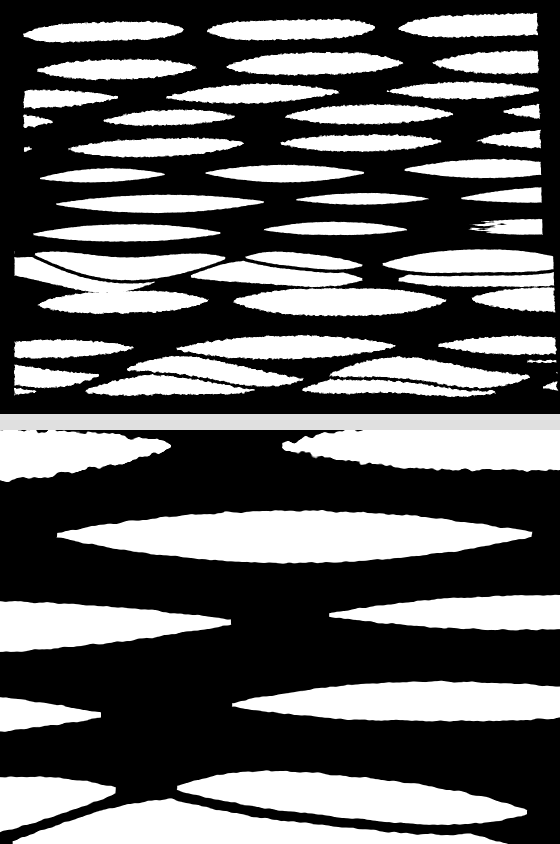
Top: the whole. Bottom: its middle third, enlarged.
Reproduce this pattern procedurally as a WebGL 1 fragment shader.

```glsl
precision highp float;
// Rows of white, hand-cut lens strokes on black, like a woodblock texture.
// Each row is divided by three gaps; a loop fits a lens into every span between
// them. Gradient noise roughens the edges, and some rows ride on a wave.

uniform vec2 u_resolution;

const vec2 SHEET = vec2(768.0, 567.0);   // canvas size in design units, y down
const vec3 INK = vec3(0.0);
const vec3 PAPER = vec3(1.0);
const float OUTER_SPAN = 290.0;          // span length beyond the outer gaps
const float BASE_LENGTH = 240.0;         // lens length that has nominal thickness
const float BLUNT = 1.1;                 // above 1 squares off the tips
const float BELLY = 4.0;                 // random sag of each lens
const float TILT = 4.0;                  // random tilt of each lens
const float CRACK = 4.5;                 // black line between paired rows
const float BLOCK_SPLIT = 335.0;         // boundary of upper and lower blocks
const float UPPER_SLOPE = 0.019;
const float LOWER_SLOPE = 0.008;
const float ROUGH_MIN = 0.7;
const float ROUGH_MAX = 2.3;
const float TAU = 6.2831853;

float hash(vec2 p) {
  vec3 q = fract(vec3(p.xyx) * 0.1031);
  q += dot(q, q.yzx + 33.33);
  return fract((q.x + q.y) * q.z);
}

float cornerSlope(vec2 cell, vec2 offset) {
  float a = TAU * hash(cell);
  return dot(vec2(cos(a), sin(a)), offset);
}

float gradientNoise(vec2 p) {
  vec2 i = floor(p), f = fract(p);
  vec2 u = f * f * f * (f * (f * 6.0 - 15.0) + 10.0);
  vec2 e = vec2(1.0, 0.0);
  float low = mix(cornerSlope(i, f), cornerSlope(i + e, f - e), u.x);
  float high = mix(cornerSlope(i + e.yx, f - e.yx), cornerSlope(i + 1.0, f - 1.0), u.x);
  return mix(low, high, u.y);
}

// Distance to a lens between two x positions; power sets how full it is.
float lens(vec2 p, float y, float thick, float left, float right, float power) {
  float halfLength = 0.5 * (right - left);
  float x = p.x - 0.5 * (left + right);
  float t = x / halfLength;
  float a = min(abs(t), 1.2);
  float h = thick * 2.0 * halfLength / BASE_LENGTH;
  vec2 seed = floor(vec2(left, y));
  float sag = BELLY * (hash(seed) - 0.5) * (1.0 - a * a);
  float tilt = TILT * (hash(seed + 17.0) - 0.5) * clamp(t, -1.2, 1.2);
  float slope = h * power * pow(a, power - 1.0) / halfLength;
  float d = abs(p.y - y - sag - tilt) - h * (BLUNT - pow(a, power));
  return max(d / sqrt(1.0 + slope * slope), abs(x) - halfLength);
}

// One row of lenses separated by gaps centred on the three cuts.
float row(vec2 p, float y, float thick, float gap, float power, vec3 cuts) {
  float d = 1000.0;
  float left = cuts.x - OUTER_SPAN;
  for (int k = 0; k < 4; k++) {
    float right = k == 0 ? cuts.x : k == 1 ? cuts.y : k == 2 ? cuts.z : cuts.z + OUTER_SPAN;
    d = min(d, lens(p, y, thick, left + 0.5 * gap, right - 0.5 * gap, power));
    left = right;
  }
  return d;
}

vec2 wave(vec2 p, float height, float crest, float period, float fade) {
  return p - vec2(0.0, height * exp(-fade * p.x) * cos(TAU * (p.x - crest) / period));
}

float upperBlock(vec2 p) {
  vec2 q = p + vec2(0.0, UPPER_SLOPE * (p.x - 384.0));
  float d = row(q, 40.0, 12.5, 32.0, 5.0, vec3(16.0, 268.0, 531.0));
  d = min(d, row(q, 90.0, 13.5, 42.0, 3.0, vec3(31.0, 290.0, 573.0)));
  d = min(d, row(q, 129.0, 12.0, 66.0, 2.0, vec3(195.0, 498.0, 775.0)));
  d = min(d, row(q, 160.0, 12.5, 70.0, 2.5, vec3(107.0, 357.0, 656.0)));
  d = min(d, row(q, 197.0, 11.0, 50.0, 2.8, vec3(69.0, 360.0, 630.0)));
  d = min(d, row(q, 237.0, 12.0, 56.0, 2.0, vec3(27.0, 254.0, 527.0)));
  d = min(d, row(q, 275.0, 9.5, 45.0, 2.0, vec3(55.0, 384.0, 610.0)));
  // The last row is worn into dry streaks at its right-hand lens.
  float worn = row(q, 316.0, 10.0, 60.0, 2.3, vec3(16.0, 332.0, 588.0));
  float streaks = 5.0 * gradientNoise(p * vec2(0.05, 0.3)) + 0.08 * (665.0 - p.x);
  d = min(d, p.x > 590.0 ? max(worn, streaks) : worn);
  float sides = max(33.0 - p.x, p.x - 736.0 - 0.025 * p.y);
  return max(d, max(sides, p.y - BLOCK_SPLIT));
}

float lowerBlock(vec2 p) {
  vec2 q = p + vec2(0.0, LOWER_SLOPE * (p.x - 384.0));
  // Paired rows: the second is trimmed to leave a crack below the first.
  vec2 w = wave(p, 15.0, 185.0, 330.0, 0.0025);
  float d = row(w, 359.0, 13.0, 28.0, 3.0, vec3(34.0, 323.0, 511.0));
  d = min(d, max(row(w, 378.0, 15.0, 50.0, 2.5, vec3(237.0, 522.0, 850.0)), CRACK - d));
  d = min(d, row(q, 413.0, 14.0, 35.0, 3.0, vec3(34.0, 303.0, 629.0)));
  d = min(d, row(q, 476.0, 11.5, 60.0, 2.3, vec3(213.0, 572.0, 870.0)));
  float top = row(wave(p, 9.0, 80.0, 303.0, 0.0), 511.0, 12.0, 38.0, 2.6, vec3(155.0, 434.0, 745.0));
  float under = row(wave(p, 6.0, 80.0, 303.0, 0.0), 530.0, 13.0, 66.0, 2.5, vec3(83.0, 382.0, 712.0));
  d = min(d, min(top, max(under, CRACK - top)));
  d = min(d, max(abs(p.y - 495.0) - 1.5, 723.0 - p.x));
  float sides = max(20.0 - p.x, p.x - 758.0 - 0.03 * (p.y - BLOCK_SPLIT));
  return max(d, max(sides, max(BLOCK_SPLIT - p.y, p.y - 543.0)));
}

void main() {
  vec2 p = gl_FragCoord.xy / u_resolution * SHEET;
  p.y = SHEET.y - p.y;
  float unitsPerPixel = SHEET.x / u_resolution.x;
  // Edges are roughest in the top and bottom rows.
  float rough = mix(ROUGH_MIN, ROUGH_MAX, smoothstep(70.0, 110.0, abs(p.y - 305.0)));
  float grain = gradientNoise(p * 0.16) + 0.5 * gradientNoise(p * 0.37 + 40.0);
  float d = min(upperBlock(p), lowerBlock(p)) + rough * grain;
  gl_FragColor = vec4(mix(INK, PAPER, clamp(0.5 - d / unitsPerPixel, 0.0, 1.0)), 1.0);
}
```
